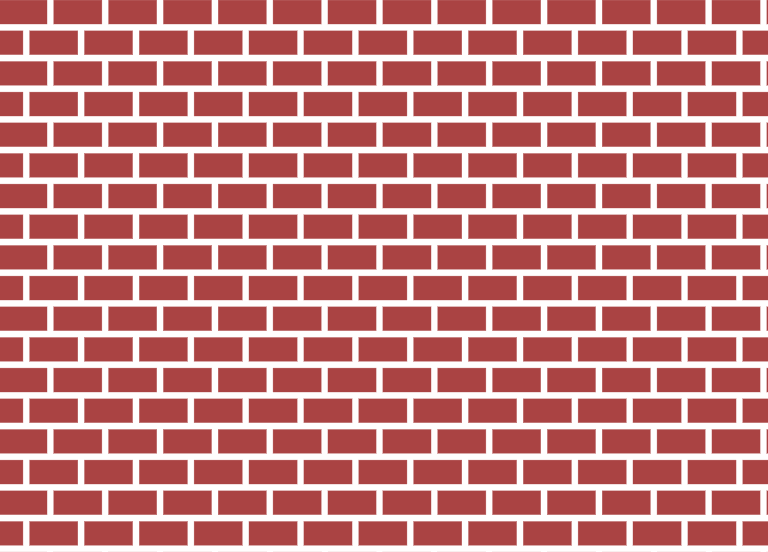
Reproduce this pattern procedurally as a WebGL 2 fragment shader.

```glsl
#version 300 es
precision highp float;
// A running-bond brick wall: flat red bricks separated by white mortar.
// The canvas is split into whole courses and bricks, odd courses are shifted,
// and each brick is a box distance function with smoothed edges.

uniform vec2 u_resolution;
out vec4 fragColor;

const vec2 REPEATS = vec2(14.0, 18.0);      // bricks across, courses down (even)
const vec2 BRICK_SIZE = vec2(0.883, 0.786); // share of a cell covered by brick
const float FIRST_EDGE = -0.024;            // left edge of the first brick, in cells
const float COURSE_SHIFT = 0.561;           // sideways shift of odd courses, in cells
const vec3 BRICK_COLOR = vec3(0.667, 0.262, 0.262);
const vec3 MORTAR_COLOR = vec3(1.0, 0.995, 0.995);

// Position in cell units, with each brick centred in its cell.
vec2 bondCell(vec2 uv, vec2 repeats, vec2 size, float shift) {
    vec2 margin = 0.5 * (1.0 - size);
    vec2 cell = vec2(uv.x, 1.0 - uv.y) * repeats + margin;
    float oddCourse = mod(floor(cell.y), 2.0);
    cell.x -= FIRST_EDGE + shift * oddCourse;
    return fract(cell) - 0.5;
}

// Signed distance to a box centred on the origin.
float boxDistance(vec2 p, vec2 halfSize) {
    vec2 d = abs(p) - halfSize;
    return length(max(d, 0.0)) + min(max(d.x, d.y), 0.0);
}

// Coverage of a shape, blended over the given edge width.
float coverage(float dist, float edge) {
    return clamp(0.5 - dist / edge, 0.0, 1.0);
}

void main() {
    vec2 uv = gl_FragCoord.xy / u_resolution;

    // Scale cells to canvas heights so that distances are equal on both axes.
    vec2 cellSize = vec2(u_resolution.x / u_resolution.y, 1.0) / REPEATS;
    vec2 p = bondCell(uv, REPEATS, BRICK_SIZE, COURSE_SHIFT) * cellSize;
    float dist = boxDistance(p, 0.5 * BRICK_SIZE * cellSize);

    float edge = 1.2 / u_resolution.y;
    vec3 color = mix(MORTAR_COLOR, BRICK_COLOR, coverage(dist, edge));
    fragColor = vec4(color, 1.0);
}
```
